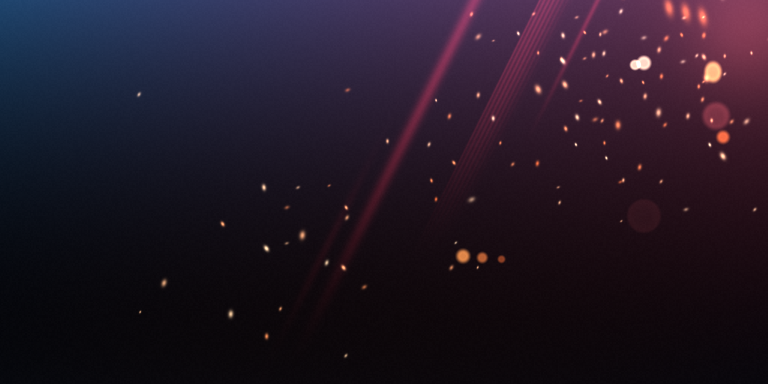
Give the GLSL for this background, as a WebGL 1 fragment shader.

```glsl
precision highp float;

uniform vec2 u_resolution;

const vec3 GOLD = vec3(1.0, 0.72, 0.36);
const vec3 EMBER = vec3(0.95, 0.42, 0.16);
const vec3 ROSE = vec3(0.62, 0.24, 0.24);
const vec3 CREAM = vec3(1.0, 0.88, 0.68);
const vec3 BEAM_RED = vec3(0.30, 0.05, 0.08);

vec3 hash3(vec2 p) {
  vec3 q = fract(vec3(p.xyx) * vec3(0.1031, 0.1030, 0.0973));
  q += dot(q, q.yxz + 33.33);
  return fract((q.xxy + q.yzz) * q.zyx);
}

// Smooth curve through three evenly spaced colours
vec3 ramp(vec3 a, vec3 b, vec3 c, float t) {
  return a * (1.0 - t) * (1.0 - 2.0 * t)
       + b * 4.0 * t * (1.0 - t)
       + c * t * (2.0 * t - 1.0);
}

float bell(float x, float width) {
  return exp(-x * x / (width * width));
}

vec3 backdrop(vec2 uv) {
  vec3 low = ramp(vec3(0.025, 0.032, 0.052), vec3(0.045, 0.030, 0.045),
                  vec3(0.035, 0.028, 0.050), uv.x);
  vec3 middle = ramp(vec3(0.040, 0.070, 0.115), vec3(0.105, 0.065, 0.105),
                     vec3(0.160, 0.065, 0.105), uv.x);
  vec3 high = ramp(vec3(0.120, 0.270, 0.430), vec3(0.270, 0.215, 0.370),
                   vec3(0.410, 0.200, 0.310), uv.x);
  return max(ramp(low, middle, high, uv.y), 0.0);
}

// Slanted light shafts, measured across their common direction
float shafts(vec2 p) {
  float s = p.x + 0.5 * (1.0 - p.y);
  float main = bell(s - 1.237, 0.017) * smoothstep(0.02, 0.85, p.y);
  float faint = 0.22 * bell(s - 1.172, 0.012) * bell(p.y - 0.37, 0.18);
  float thin = 0.75 * bell(s - 1.557, 0.007) * smoothstep(0.62, 0.95, p.y);
  float wide = smoothstep(1.400, 1.408, s) * (1.0 - smoothstep(1.43, 1.50, s));
  float lines = 0.72 + 0.28 * cos((s - 1.406) * 520.0);
  return main + faint + thin + 0.8 * wide * lines * smoothstep(0.3, 0.95, p.y);
}

// Soft lens disc with a slightly brighter rim
float disc(vec2 p, vec2 centre, float radius, float softness) {
  float d = length(p - centre) / radius;
  float body = 1.0 - smoothstep(1.0 - softness, 1.0 + 0.5 * softness, d);
  return body * (0.8 + 0.2 * smoothstep(0.3, 0.9, d));
}

// Elongated spark turned by an angle
float spark(vec2 q, float radius, float angle, float stretch) {
  vec2 axis = vec2(cos(angle), sin(angle));
  vec2 local = vec2(dot(q, axis) / stretch, dot(q, vec2(-axis.y, axis.x)));
  return bell(length(local), radius);
}

// Likelihood of sparks along the rising diagonal
float sparkDensity(vec2 p) {
  float band = bell(p.y - 0.20 - 0.42 * (p.x - 0.3), 0.26);
  float cluster = bell(length((p - vec2(1.72, 0.86)) * vec2(0.8, 1.0)), 0.24);
  return band * smoothstep(0.2, 0.6, p.x) * 0.17 + cluster * 0.40;
}

vec3 sparkLayer(vec2 p, float cell, float radius, float seed) {
  vec2 id = floor(p / cell);
  vec3 place = hash3(id + seed);
  vec3 look = hash3(id + seed + 57.0);
  vec2 centre = (id + 0.25 + 0.5 * place.xy) * cell;
  float present = step(place.z, sparkDensity(centre));
  float size = radius * mix(0.55, 1.1, look.x);
  float glow = spark(p - centre, size, mix(0.3, 2.2, look.y), 1.5);
  vec3 tint = mix(EMBER, CREAM, look.z);
  return tint * glow * present * mix(0.5, 1.2, look.y);
}

// Out-of-focus lights near the right side and the centre
vec3 lensLights(vec2 p) {
  vec3 light = CREAM * disc(p, vec2(1.654, 0.831), 0.014, 0.4);
  light += CREAM * disc(p, vec2(1.677, 0.836), 0.019, 0.4);
  light += GOLD * disc((p - vec2(1.857, 0.8125)) * vec2(1.0, 0.82), vec2(0.0), 0.023, 0.4);
  light += EMBER * disc(p, vec2(1.883, 0.643), 0.017, 0.6);
  light += ROSE * 0.45 * disc(p, vec2(1.865, 0.698), 0.037, 0.3);
  light += ROSE * 0.12 * disc(p, vec2(1.677, 0.4375), 0.045, 0.15);
  for (int i = 0; i < 3; i++) {
    float k = float(i);
    vec2 ember = vec2(1.206 + 0.050 * k, 0.333 - 0.004 * k);
    light += mix(GOLD, EMBER, 0.4 + 0.3 * k) * (1.0 - 0.2 * k)
           * disc(p, ember, 0.018 - 0.004 * k, 0.6);
    vec2 streak = vec2(1.742 + 0.044 * k, 0.980 - 0.012 * k);
    light += EMBER * 0.8 * spark(p - streak, 0.010, 1.8, 2.0);
  }
  return light;
}

void main() {
  vec2 uv = gl_FragCoord.xy / u_resolution;
  vec2 p = uv * vec2(2.0, 1.0);

  vec3 color = backdrop(uv);
  color += ROSE * 0.28 * bell(length(p - vec2(1.94, 0.92)), 0.16);
  color += BEAM_RED * shafts(p);

  // Fine, medium and large sparks
  for (int i = 0; i < 3; i++) {
    float k = float(i);
    color += sparkLayer(p, 0.055 + 0.025 * k, 0.0042 + 0.0016 * k, 11.0 + 23.0 * k);
  }
  color += lensLights(p);

  // Light film grain
  color += (hash3(floor(p * 256.0)).x - 0.5) * 0.012;
  gl_FragColor = vec4(clamp(color, 0.0, 1.0), 1.0);
}
```
